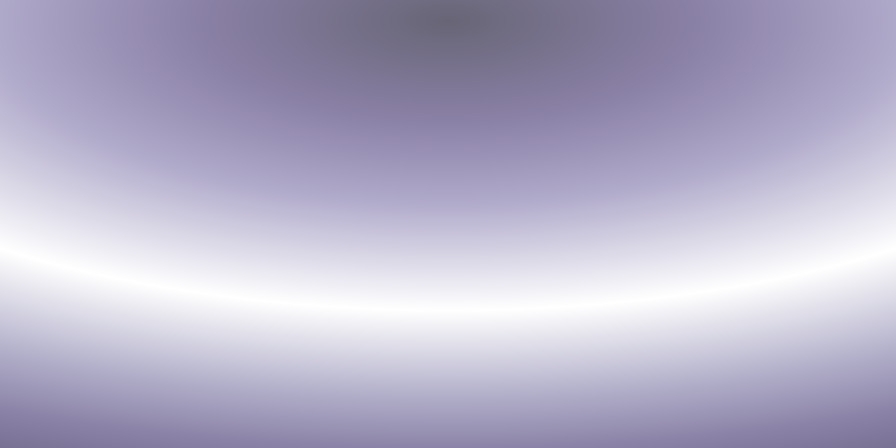
Give the GLSL for this background, as a WebGL 1 fragment shader.

```glsl
precision highp float;
// A soft lavender backdrop with a bright curved horizon glow.
// One elliptical distance from a point near the top drives a chain of
// colour ramps: grey core, violet, white rim, then violet again below.

uniform vec2 u_resolution;

// Blends from the colour so far to the next one across [start, end].
vec3 ramp(vec3 base, vec3 next, float start, float end, float t) {
    return mix(base, next, clamp((t - start) / (end - start), 0.0, 1.0));
}

void main() {
    vec2 uv = gl_FragCoord.xy / u_resolution;

    // Elliptical radius: 1.0 lies on the white rim
    float radius = length((uv - vec2(0.5, 0.953)) / vec2(0.809, 0.646));

    // Dark core rising to the rim
    vec3 color = vec3(0.405, 0.396, 0.462);
    color = ramp(color, vec3(0.540, 0.503, 0.650), 0.0, 0.34, radius);
    color = ramp(color, vec3(0.685, 0.660, 0.790), 0.34, 0.62, radius);
    color = ramp(color, vec3(1.0), 0.62, 1.0, radius);

    // Fall-off beneath the rim
    color = ramp(color, vec3(0.690, 0.680, 0.785), 1.0, 1.3, radius);
    color = ramp(color, vec3(0.545, 0.512, 0.655), 1.3, 1.48, radius);
    color = ramp(color, vec3(0.460, 0.430, 0.565), 1.48, 1.62, radius);

    gl_FragColor = vec4(color, 1.0);
}
```
